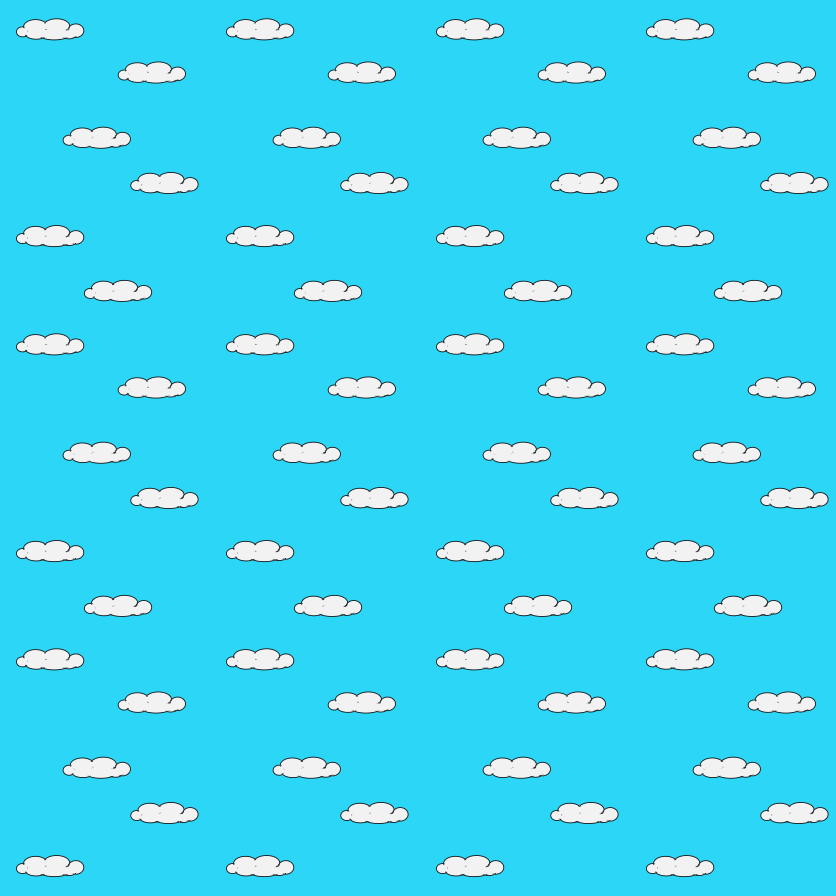
Give the GLSL for this pattern, as a Shadertoy shader.

```glsl
// Small outlined clouds scattered over a flat blue sky.
// A tile holding six staggered clouds repeats with mod; each cloud is a union
// of ellipse lobes whose thin strokes curl slightly inward where lobes meet.

const float CANVAS_HEIGHT = 768.0;          // design units over the canvas height
const vec2  TILE_SIZE     = vec2(180.0, 270.0);
const float LINE_WIDTH    = 0.75;
const float CURL_DEPTH    = 1.0;            // how far strokes run into the cloud
const vec3  SKY_COLOR     = vec3(0.17, 0.84, 0.97);
const vec3  CLOUD_COLOR   = vec3(0.95, 0.95, 0.95);
const vec3  INK_COLOR     = vec3(0.07, 0.08, 0.09);

// Cloud centres inside one tile, measured right and down from its top left
const int CLOUD_COUNT = 6;
const vec2 CLOUD_CENTERS[CLOUD_COUNT] = vec2[](
    vec2(43.0, 25.3), vec2(130.2, 62.3), vec2(83.0, 118.2),
    vec2(141.0, 157.0), vec2(43.0, 202.5), vec2(101.2, 249.5));

// Lobes of one cloud: centre.xy (y up), radii.xy
const int LOBE_COUNT = 7;
const vec4 LOBES[LOBE_COUNT] = vec4[](
    vec4(-23.7, -2.0, 5.2, 4.3),            // left tip
    vec4(-12.5, 2.3, 10.3, 6.2),            // upper left
    vec4(5.5, 3.0, 11.2, 6.2),              // upper middle
    vec4(22.0, -1.0, 6.8, 5.8),             // right tip
    vec4(-12.0, -3.6, 9.5, 4.7),            // lower left
    vec4(3.5, -3.6, 14.0, 5.3),             // lower middle
    vec4(16.0, -3.8, 7.0, 4.2));            // lower right

// Approximate signed distance to an ellipse
float ellipseDistance(vec2 p, vec2 radii) {
    float k0 = length(p / radii);
    float k1 = length(p / (radii * radii));
    return (k0 - 1.0) * max(k0, 1e-4) / max(k1, 1e-6);
}

// Share of a pixel lying on the negative side of an edge
float coverage(float d, float pixel) {
    return clamp(0.5 - d / pixel, 0.0, 1.0);
}

// Stroke coverage that stays correct for lines thinner than a pixel
float strokeCoverage(float d, float pixel) {
    float halfWidth = 0.5 * LINE_WIDTH;
    return coverage(d - halfWidth, pixel) - coverage(d + halfWidth, pixel);
}

// Offset from the nearest cloud centre, y up
vec2 nearestCloud(vec2 p) {
    vec2 nearest = vec2(1e3);
    for (int i = 0; i < CLOUD_COUNT; i++) {
        vec2 offset = p - CLOUD_CENTERS[i];
        if (length(offset * vec2(1.0, 3.0)) < length(nearest * vec2(1.0, 3.0)))
            nearest = offset;
    }
    return nearest * vec2(1.0, -1.0);
}

vec3 paintCloud(vec2 p, float pixel) {
    float lobeDistance[LOBE_COUNT];
    float body = 1e3;
    for (int i = 0; i < LOBE_COUNT; i++) {
        lobeDistance[i] = ellipseDistance(p - LOBES[i].xy, LOBES[i].zw);
        body = min(body, lobeDistance[i]);
    }

    // Each lobe's stroke fades once it is deep inside the other lobes
    float ink = 0.0;
    for (int i = 0; i < LOBE_COUNT; i++) {
        float others = 1e3;
        for (int j = 0; j < LOBE_COUNT; j++)
            if (j != i) others = min(others, lobeDistance[j]);
        float visible = coverage(-others - CURL_DEPTH, pixel);
        ink = max(ink, strokeCoverage(lobeDistance[i], pixel) * visible);
    }

    vec3 color = mix(SKY_COLOR, CLOUD_COLOR, coverage(body, pixel));
    return mix(color, INK_COLOR, ink);
}

void mainImage(out vec4 fragColor, in vec2 fragCoord) {
    // Design units, anchored at the top left corner
    float pixel = CANVAS_HEIGHT / iResolution.y;
    vec2 p = vec2(fragCoord.x, iResolution.y - fragCoord.y) * pixel;

    vec2 cell = mod(p, TILE_SIZE);
    fragColor = vec4(paintCloud(nearestCloud(cell), pixel), 1.0);
}
```
